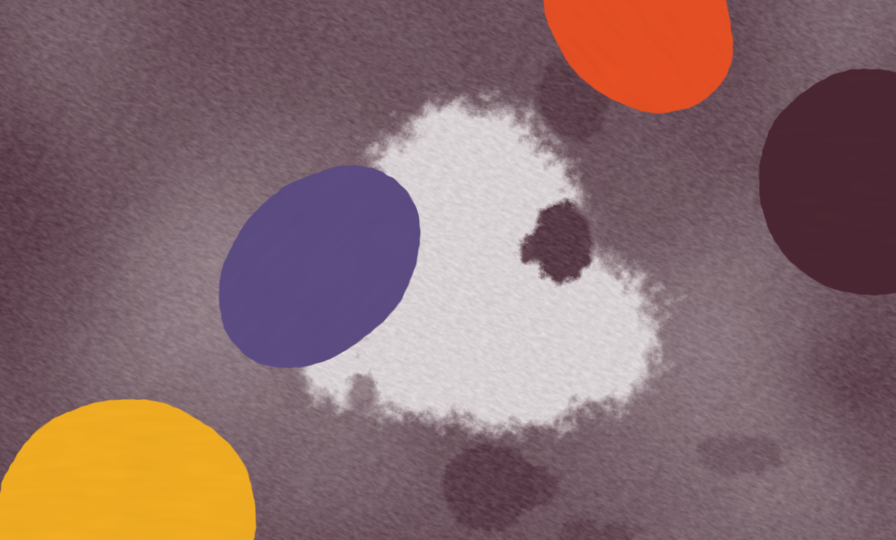
This background is drawn by a WebGL 2 fragment shader. Its source:

```glsl
#version 300 es
precision highp float;
// Bold painted discs over a pale splash bleeding through a plum watercolour wash on rough paper.

uniform vec2 u_resolution;
out vec4 outColor;

const vec3 PLUM = vec3(0.315, 0.200, 0.245);
const vec3 PAPER = vec3(0.865, 0.840, 0.850);
const vec3 ORANGE = vec3(0.890, 0.305, 0.140);
const vec3 YELLOW = vec3(0.930, 0.665, 0.130);
const vec3 VIOLET = vec3(0.360, 0.295, 0.505);
const vec3 MAROON = vec3(0.290, 0.150, 0.195);
const float BASE_TONE = 0.13;    // 0 is plum, 1 is bare paper
const float SPLASH_TONE = 0.97;
const float SPOT_TONE = 0.05;
const float GRAIN = 0.10;
const float WOBBLE = 0.007;      // unevenness of the disc outlines

// Soft clouds in the wash: centre, radius, change of tone
const int CLOUDS = 12;
const vec4 CLOUD[CLOUDS] = vec4[](
  vec4(0.41, 0.58, 0.23, 0.19), vec4(0.30, 0.35, 0.24, 0.20),
  vec4(0.13, 0.95, 0.18, 0.15), vec4(1.58, 0.97, 0.19, 0.17),
  vec4(1.36, 0.42, 0.23, 0.18), vec4(1.25, 0.15, 0.26, 0.13),
  vec4(0.60, 0.18, 0.22, 0.12), vec4(0.87, 0.52, 0.42, 0.10),
  vec4(0.07, 0.57, 0.22, -0.10), vec4(1.59, 0.27, 0.13, -0.15),
  vec4(0.68, 0.90, 0.24, 0.04), vec4(1.54, 0.06, 0.23, 0.16));

// Dark pigment spots: centre and radii, then their strength
const int SPOTS = 8;
const vec4 SPOT[SPOTS] = vec4[](
  vec4(1.040, 0.550, 0.055, 0.070), vec4(0.995, 0.535, 0.036, 0.030),
  vec4(1.067, 0.822, 0.068, 0.080), vec4(0.905, 0.098, 0.088, 0.080),
  vec4(0.985, 0.092, 0.055, 0.038), vec4(1.104, 0.005, 0.070, 0.030),
  vec4(0.671, 0.272, 0.025, 0.032), vec4(1.375, 0.157, 0.075, 0.038));
const float SPOT_STRENGTH[SPOTS] = float[](1.0, 0.95, 0.75, 0.85, 0.7, 0.5, 0.55, 0.35);

vec2 hashGradient(vec2 cell) {
  vec3 h = fract(cell.xyx * vec3(0.1031, 0.1030, 0.0973));
  h += dot(h, h.yzx + 33.33);
  return 2.0 * fract((h.xx + h.yz) * h.zy) - 1.0;
}

float gradientNoise(vec2 p) {
  vec2 i = floor(p), f = fract(p);
  vec2 u = f * f * f * (f * (f * 6.0 - 15.0) + 10.0);
  float a = dot(hashGradient(i), f);
  float b = dot(hashGradient(i + vec2(1, 0)), f - vec2(1, 0));
  float c = dot(hashGradient(i + vec2(0, 1)), f - vec2(0, 1));
  float d = dot(hashGradient(i + 1.0), f - 1.0);
  return mix(mix(a, b, u.x), mix(c, d, u.x), u.y);
}

float fbm(vec2 p) {
  float sum = 0.0, amplitude = 0.6;
  for (int i = 0; i < 5; i++) {
    sum += amplitude * gradientNoise(p);
    p = mat2(1.6, 1.2, -1.2, 1.6) * p + 7.3;
    amplitude *= 0.55;
  }
  return sum;
}

vec2 rotate(vec2 p, float a) {
  return mat2(cos(a), -sin(a), sin(a), cos(a)) * p;
}

float ellipseDistance(vec2 p, vec2 radii) {
  float k = length(p / radii);
  return k * (k - 1.0) / max(length(p / (radii * radii)), 1e-3);
}

float smoothMin(float a, float b, float k) {
  float h = max(k - abs(a - b), 0.0) / k;
  return min(a, b) - 0.25 * h * h * k;
}

// Opaque disc with a hand-cut outline and faint brush marks
void paintDisc(inout vec3 color, vec2 p, vec2 centre, vec2 radii, float tilt, vec3 pigment) {
  vec2 q = rotate(p - centre, tilt);
  float d = ellipseDistance(q, radii) + WOBBLE * gradientNoise(p * 11.0)
          + 0.003 * gradientNoise(p * 60.0);
  float brush = gradientNoise(q * vec2(12.0, 70.0)) + fbm(p * 9.0);
  float soft = 1.2 / u_resolution.y;
  color = mix(color, pigment * (1.0 + 0.025 * brush), 1.0 - smoothstep(-soft, soft, d));
}

void main() {
  vec2 p = gl_FragCoord.xy / u_resolution.y;
  float bleed = fbm(p * 9.0);
  float crumble = fbm(p * 42.0 + 5.0);

  // Uneven wash
  float tone = BASE_TONE + 0.10 * fbm(p * 4.0 + 2.0) + 0.06 * crumble;
  for (int i = 0; i < CLOUDS; i++) {
    vec2 q = (p - CLOUD[i].xy + 0.06 * bleed) / CLOUD[i].z;
    tone += CLOUD[i].w * exp(-dot(q, q));
  }

  // Bare paper splash with a feathered, crumbling rim
  float splash = ellipseDistance(p - vec2(0.868, 0.640), vec2(0.195, 0.170));
  splash = smoothMin(splash, ellipseDistance(p - vec2(0.935, 0.385), vec2(0.290, 0.180)), 0.08);
  splash = smoothMin(splash, ellipseDistance(p - vec2(0.670, 0.305), vec2(0.120, 0.060)), 0.06);
  splash += 0.075 * bleed + 0.055 * crumble;
  tone = mix(tone, SPLASH_TONE, 1.0 - smoothstep(-0.035, 0.028, splash));

  // Pigment spots
  for (int i = 0; i < SPOTS; i++) {
    float d = ellipseDistance(p - SPOT[i].xy, SPOT[i].zw) + 0.025 * bleed + 0.025 * crumble;
    tone = mix(tone, SPOT_TONE, SPOT_STRENGTH[i] * (1.0 - smoothstep(-0.008, 0.010, d)));
  }

  // Slanted paper fibres
  vec2 fibre = rotate(p, -0.45);
  float grain = gradientNoise(fibre * vec2(55.0, 130.0)) + 0.8 * gradientNoise(fibre * vec2(110.0, 230.0));
  vec3 color = mix(PLUM, PAPER, clamp(tone, 0.0, 1.0)) + GRAIN * grain * mix(0.8, 0.6, tone);

  paintDisc(color, p, vec2(0.592, 0.507), vec2(0.214, 0.156), 0.785, VIOLET);
  paintDisc(color, p, vec2(0.234, 0.043), vec2(0.240, 0.218), 0.0, YELLOW);
  paintDisc(color, p, vec2(1.182, 0.970), vec2(0.197, 0.154), -0.820, ORANGE);
  paintDisc(color, p, vec2(1.613, 0.663), vec2(0.208, 0.210), 0.0, MAROON);
  outColor = vec4(clamp(color, 0.0, 1.0), 1.0);
}
```
